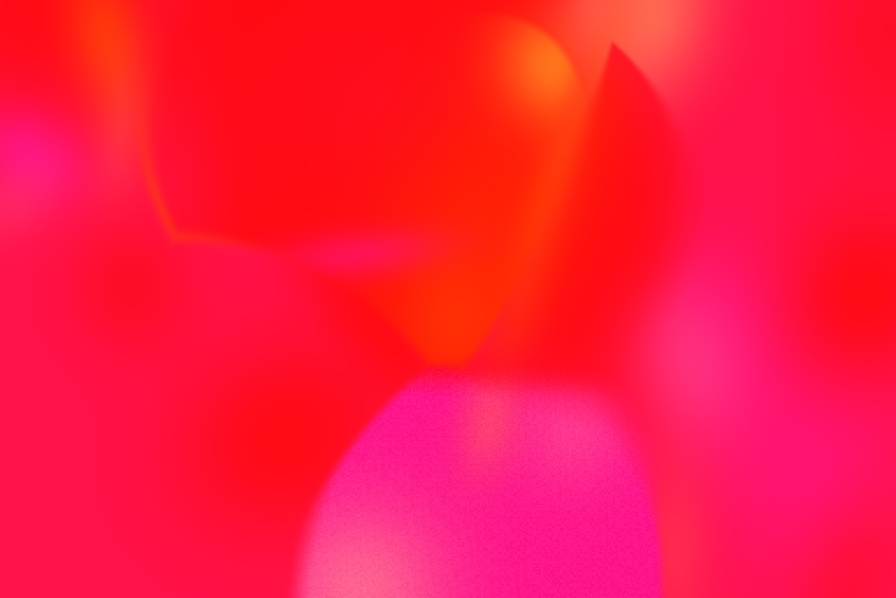
Give the GLSL for this background, as a WebGL 1 fragment shader.

```glsl
precision highp float;
// Silky abstract of overlapping red, orange and magenta petals.
// Tilted Gaussian glows tint a rose ground; bowed edges cut the petals,
// which are layered from back to front with a faint grain in the lowest.

uniform vec2 u_resolution;

const vec3 ROSE    = vec3(1.0, 0.07, 0.29);
const vec3 RED     = vec3(1.0, 0.04, 0.07);
const vec3 SCARLET = vec3(1.0, 0.13, 0.01);
const vec3 ORANGE  = vec3(1.0, 0.31, 0.02);
const vec3 AMBER   = vec3(1.0, 0.50, 0.12);
const vec3 CORAL   = vec3(1.0, 0.42, 0.33);
const vec3 MAGENTA = vec3(1.0, 0.08, 0.54);
const vec3 PINK    = vec3(1.0, 0.30, 0.57);

float hash(vec2 p) {
  return fract(sin(dot(p, vec2(127.1, 311.7))) * 43758.5453);
}

// Gaussian ellipse, tilted counterclockwise
float glow(vec2 p, vec2 centre, vec2 radius, float tilt) {
  float c = cos(tilt), s = sin(tilt);
  vec2 q = mat2(c, -s, s, c) * (p - centre) / radius;
  return exp(-dot(q, q));
}

// Signed offset from a bowed line, positive to the left of a -> b
float bow(vec2 p, vec2 a, vec2 b, float bend) {
  vec2 along = (b - a) / length(b - a);
  float t = dot(p - a, along) / length(b - a);
  return dot(p - a, vec2(-along.y, along.x)) - 4.0 * bend * t * (1.0 - t);
}

float above(float d, float softness) {
  return smoothstep(-softness, softness, d);
}

float rim(float d, float width) {
  return exp(-d * d / (width * width));
}

// Ground: broad fields at the left and right
vec3 ground(vec2 p) {
  vec3 c = ROSE;
  c = mix(c, RED, 0.95 * glow(p, vec2(0.08, 1.0), vec2(0.27, 0.22), 0.0));
  c = mix(c, ORANGE, 0.65 * glow(p, vec2(0.18, 0.93), vec2(0.06, 0.13), 0.2));
  c = mix(c, CORAL, 0.3 * glow(p, vec2(0.21, 0.78), vec2(0.05, 0.12), -0.2));
  c = mix(c, MAGENTA, 0.85 * glow(p, vec2(0.05, 0.74), vec2(0.1, 0.07), -0.5));
  c = mix(c, PINK, 0.3 * glow(p, vec2(0.02, 0.66), vec2(0.09, 0.06), 0.5));
  c = mix(c, RED, 0.65 * glow(p, vec2(0.22, 0.52), vec2(0.1, 0.11), 0.0));
  c = mix(c, RED, 0.95 * glow(p, vec2(0.48, 0.27), vec2(0.19, 0.16), 0.5));
  c = mix(c, RED, 0.95 * glow(p, vec2(0.63, 0.46), vec2(0.2, 0.07), -0.9));
  c = mix(c, RED, 0.9 * glow(p, vec2(0.96, 0.5), vec2(0.16, 0.25), -0.2));
  c = mix(c, RED, 0.6 * glow(p, vec2(1.49, 0.95), vec2(0.13, 0.2), 0.0));
  c = mix(c, MAGENTA, 0.7 * glow(p, vec2(1.22, 0.43), vec2(0.12, 0.19), 0.3));
  c = mix(c, PINK, 0.5 * glow(p, vec2(1.16, 0.39), vec2(0.09, 0.14), 0.3));
  c = mix(c, MAGENTA, 0.6 * glow(p, vec2(1.36, 0.23), vec2(0.15, 0.2), -0.4));
  c = mix(c, RED, 0.95 * glow(p, vec2(1.45, 0.51), vec2(0.13, 0.15), -0.4));
  c = mix(c, RED, 0.4 * glow(p, vec2(1.42, 0.02), vec2(0.08, 0.14), -0.3));
  c = mix(c, CORAL, 0.25 * glow(p, vec2(1.13, 0.08), vec2(0.06, 0.15), 0.0));
  return mix(c, CORAL, 0.95 * glow(p, vec2(1.09, 0.98), vec2(0.1, 0.15), -0.2));
}

// Large red petal with an amber shoulder and a scarlet base
vec3 centrePetal(vec3 c, vec2 p) {
  float left = bow(p, vec2(0.293, 0.604), vec2(0.293, 1.0), 0.055);
  float base = bow(p, vec2(0.293, 0.604), vec2(0.713, 0.395), 0.055);
  float right = bow(p, vec2(0.977, 0.844), vec2(0.8, 0.414), 0.022);
  float shoulder = bow(p, vec2(0.78, 0.977), vec2(0.977, 0.85), 0.045);
  float crisp = mix(0.05, 0.012, smoothstep(0.75, 0.62, p.y));
  float mask = above(-left, crisp) * above(base, 0.016) * above(-right, crisp);
  mask *= mix(0.55, 1.0, smoothstep(0.24, 0.42, p.x));
  vec3 petal = mix(RED, SCARLET, glow(p, vec2(0.8, 0.58), vec2(0.17, 0.3), -0.3));
  petal = mix(petal, ROSE, 0.45 * glow(p, vec2(0.28, 0.69), vec2(0.1, 0.13), 0.0));
  petal = mix(petal, ROSE, 0.2 * glow(p, vec2(0.6, 0.84), vec2(0.18, 0.14), 0.0));
  petal = mix(petal, MAGENTA, 0.55 * glow(p, vec2(0.6, 0.575), vec2(0.15, 0.04), 0.1));
  petal = mix(petal, ORANGE, 0.35 * glow(p, vec2(0.76, 0.46), vec2(0.08, 0.1), 0.0));
  float lit = glow(p, vec2(0.93, 0.89), vec2(0.09, 0.1), 0.5);
  petal = mix(petal, AMBER, lit * mix(0.35, 0.9, above(-shoulder, 0.01)));
  c = mix(c, petal, mask);
  float gap = glow(p, vec2(1.0, 0.98), vec2(0.07, 0.11), 0.0);
  c = mix(c, CORAL, 0.7 * gap * above(shoulder, 0.02));
  float corner = glow(p, vec2(0.28, 0.66), vec2(0.12, 0.15), 0.0);
  return mix(c, ORANGE, 0.4 * corner * rim(min(-left, base), 0.012));
}

// Orange fold and pointed red petal on its right
vec3 rightPetal(vec3 c, vec2 p) {
  float fold = glow(p, vec2(0.935, 0.68), vec2(0.045, 0.27), -0.32);
  c = mix(c, ORANGE, 0.75 * fold);
  float left = bow(p, vec2(1.025, 0.93), vec2(0.84, 0.414), 0.01);
  float right = bow(p, vec2(1.025, 0.93), vec2(1.123, 0.55), 0.066);
  float blur = smoothstep(0.93, 0.55, p.y);
  float mask = above(left, 0.006 + 0.07 * blur) * above(-right, 0.006 + 0.055 * blur);
  vec3 petal = mix(RED, SCARLET, 0.6 * rim(left, 0.07));
  petal = mix(petal, ROSE, 0.4 * rim(right, 0.07));
  return mix(c, petal, 0.95 * mask * smoothstep(0.33, 0.62, p.y));
}

// Magenta petal rising from the lower edge, its tip in red shade
vec3 lowerPetal(vec3 c, vec2 p) {
  float slope = bow(p, vec2(0.547, 0.199), vec2(0.719, 0.392), 0.008);
  float foot = bow(p, vec2(0.498, 0.0), vec2(0.547, 0.199), 0.008);
  float top = bow(p, vec2(0.71, 0.39), vec2(1.035, 0.33), 0.015);
  float right = bow(p, vec2(1.035, 0.33), vec2(1.108, 0.0), 0.02);
  float topBlur = mix(0.01, 0.08, smoothstep(0.74, 0.86, p.x));
  float mask = above(-slope, 0.012) * above(-foot, 0.025) * above(-top, topBlur);
  mask *= above(-right, mix(0.012, 0.05, smoothstep(0.1, 0.3, p.y)));
  vec3 petal = mix(MAGENTA, PINK, 0.6 * glow(p, vec2(0.96, 0.28), vec2(0.1, 0.1), 0.4));
  petal = mix(petal, CORAL, 0.45 * glow(p, vec2(0.82, 0.3), vec2(0.05, 0.1), -0.2));
  petal = mix(petal, vec3(1.0, 0.42, 0.57), 0.9 * glow(p, vec2(0.6, 0.01), vec2(0.15, 0.15), 0.3));
  petal = mix(petal, RED, 0.85 * smoothstep(0.33, 0.4, p.y));
  petal += 0.04 * (hash(floor(p * 340.0)) - 0.5);
  return mix(c, petal, mask);
}

void main() {
  vec2 p = gl_FragCoord.xy / u_resolution * vec2(1.5, 1.0);
  vec3 colour = centrePetal(ground(p), p);
  colour = lowerPetal(rightPetal(colour, p), p);
  gl_FragColor = vec4(clamp(colour, 0.0, 1.0), 1.0);
}
```
